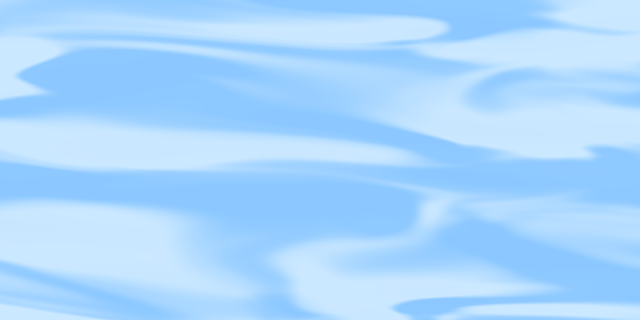
Reproduce this texture procedurally as a Shadertoy shader.

```glsl
// Wispy white cloud streaks drifting across a pale blue sky.
// Gradient noise is stretched sideways and folded by a domain warp, then
// thresholded with an edge softness that varies from place to place.

const vec3 SKY = vec3(0.550, 0.785, 1.0);
const vec3 CLOUD = vec3(0.792, 0.908, 1.0);
const vec2 STREAK_FREQ = vec2(1.25, 5.6);  // cells per canvas height
const float SLANT = 0.07;                  // fall of the streaks to the right
const vec2 WARP = vec2(1.1, 0.75);         // strength of the folding
const float COVER = 0.01;                  // raises the cloud share
const float SHARP_EDGE = 0.10;
const float SOFT_EDGE = 0.38;
const float SHADING = 0.07;                // faint tone changes inside clouds

// Random unit vector for a lattice cell
vec2 cellGradient(vec2 cell) {
    uvec2 k = uvec2(ivec2(cell) + 4096);
    uint h = k.x * 1597334677u ^ k.y * 3812015801u;
    h = (h ^ (h >> 15)) * 2246822519u;
    h = (h ^ (h >> 13)) * 3266489917u;
    h ^= h >> 16;
    float angle = 6.28318 * float(h & 65535u) / 65536.0;
    return vec2(cos(angle), sin(angle));
}

// Smooth gradient noise, centred on zero
float noise(vec2 p) {
    vec2 i = floor(p), f = p - i;
    vec2 u = f * f * f * (f * (f * 6.0 - 15.0) + 10.0);
    vec2 e = vec2(1.0, 0.0);
    float a = dot(cellGradient(i), f);
    float b = dot(cellGradient(i + e.xy), f - e.xy);
    float c = dot(cellGradient(i + e.yx), f - e.yx);
    float d = dot(cellGradient(i + e.xx), f - e.xx);
    return mix(mix(a, b, u.x), mix(c, d, u.x), u.y);
}

// Three octaves, each turned a little to hide the lattice
float fbm(vec2 p) {
    float sum = 0.0, weight = 1.0;
    for (int octave = 0; octave < 3; octave++) {
        sum += weight * noise(p);
        p = mat2(0.96, 0.28, -0.28, 0.96) * p * 1.9 + 17.3;
        weight *= 0.38;
    }
    return sum;
}

// Shifts the streak space so that cloud ends taper and edges fold
vec2 fold(vec2 p) {
    vec2 broad = vec2(noise(p * 0.7 + 31.7), noise(p * 0.7 + 58.2));
    vec2 q = p + WARP * broad;
    vec2 fine = vec2(noise(q * 1.4 + 73.1), noise(q * 1.4 + 94.6));
    return q + 0.55 * WARP * fine;
}

void mainImage(out vec4 fragColor, in vec2 fragCoord) {
    vec2 p = fragCoord / iResolution.y;
    p.y += SLANT * p.x + 0.02 * sin(3.1 * p.x + 4.0 * p.y);
    vec2 streak = p * STREAK_FREQ + vec2(5.3, 9.4);

    // Cloud density and its local edge softness
    float density = fbm(fold(streak)) + COVER;
    float softness = smoothstep(-0.35, 0.35, noise(streak * 0.8 + 120.5));
    float edge = mix(SHARP_EDGE, SOFT_EDGE, softness);
    float cloud = smoothstep(-edge, edge, density);

    // Thin veils soften the flat tones
    float veil = noise(streak * vec2(1.2, 1.8) + 151.4);
    cloud = clamp(cloud + SHADING * veil, 0.0, 1.0);

    fragColor = vec4(mix(SKY, CLOUD, cloud), 1.0);
}
```
